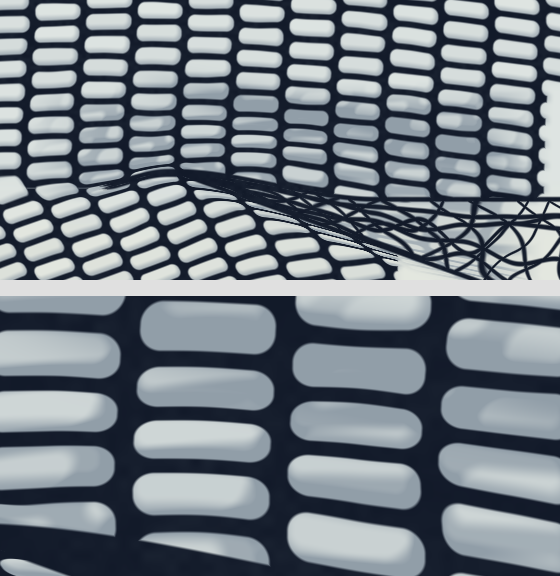
Top, the full canvas; bottom, a detail of the centre.
Reproduce this pattern procedurally as a WebGL 1 fragment shader.

```glsl
precision highp float;
// A dark knotted net of rounded, brick-staggered cells hanging over pale cloth.
// The cell grid is bent by a smooth warp; a fold gathers it into a fan of loose
// strands at the lower right. Offset copies of the net give the soft shadows.
uniform vec2 u_resolution;

#define PITCH vec2(0.1823, 0.0810)
#define GRID_ORIGIN vec2(0.117, 0.0783)
#define STRAND 0.0215
#define CORNER 0.026
#define LAST_COLUMN 10.18
#define FOLD_START 0.62
#define YARN vec3(0.07, 0.10, 0.16)
#define YARN_LIGHT vec3(0.18, 0.22, 0.27)
#define CLOTH vec3(0.87, 0.895, 0.885)
#define SHADE vec3(0.57, 0.62, 0.66)

float hash(vec2 p) {
  vec3 h = fract(vec3(p.xyx) * 0.1031);
  h += dot(h, h.yzx + 33.33);
  return fract((h.x + h.y) * h.z);
}

float noise(vec2 p) {
  vec2 i = floor(p), f = fract(p);
  f = f * f * (3.0 - 2.0 * f);
  return mix(mix(hash(i), hash(i + vec2(1.0, 0.0)), f.x),
             mix(hash(i + vec2(0.0, 1.0)), hash(i + vec2(1.0, 1.0)), f.x), f.y);
}

// Upper and lower edge of the gathered fold, measured downwards
float foldTop(float x) {
  return 0.672 - 0.06 * smoothstep(0.3, 0.6, x) + 0.10 * smoothstep(FOLD_START, 1.35, x);
}

float foldBottom(float x) {
  return 0.672 - 0.06 * smoothstep(0.3, 0.6, x) + 0.36 * max(x - FOLD_START, 0.0);
}

// Bend the plane into grid coordinates: sag, squeeze above the fold, tilt below
vec2 gridCoord(vec2 q) {
  float below = smoothstep(-0.06, 0.06, q.y - foldBottom(q.x));
  float middle = (q.x - 0.9) / 0.35;
  float sag = 0.0526 * (q.x - 0.469) * (q.x - 0.469);
  float squeeze = 0.05 * exp(-middle * middle) * smoothstep(0.38, 0.6, q.y);
  float drift = 0.55 * below * (q.y - 0.60) - 0.03 * smoothstep(0.0, 0.55, q.y);
  vec2 bent = vec2(q.x - drift, q.y - sag + squeeze + 0.3 * (q.x - 0.16) * below);
  bent += 0.007 * (vec2(noise(q * 11.0), noise(q * 11.0 + 40.0)) - 0.5);
  vec2 g = (bent - GRID_ORIGIN) / PITCH;
  g.y += 0.5 * mod(floor(g.x), 2.0);
  return g;
}

// Distance to the strands: negative on yarn, positive inside a hole
float netDistance(vec2 g) {
  vec2 local = abs(fract(g) - 0.5) * PITCH;
  vec2 d = local - 0.5 * (PITCH - STRAND) + CORNER;
  return CORNER - length(max(d, 0.0)) - min(max(d.x, d.y), 0.0);
}

// Loose strands: a wavering fan crossed by two families of diagonals
float tangleDistance(vec2 q) {
  float top = foldTop(q.x);
  float width = max(foldBottom(q.x) - top, 0.0);
  float s = (q.y - top) / max(width, 0.02);
  float d = 1.0;
  for (int i = 0; i < 7; i++) {
    float t = float(i) / 6.0;
    float waver = (noise(vec2(q.x * 6.0, float(i) * 7.0)) - 0.5) * 2.0 * t * (1.0 - t);
    d = min(d, abs(q.y - top - width * (t + waver)) - 0.0085);
  }
  for (int j = 0; j < 2; j++) {
    float lean = float(j) * 3.6 - 1.8;
    float c = q.x * 7.0 + lean * s + 1.3 * noise(q * 6.0 + float(j) * 19.0);
    float across = abs(fract(c) - 0.5) / length(vec2(7.0, lean / max(width, 0.02)));
    d = min(d, max(across - 0.007, max(-s, s - 1.0) * max(width, 0.02)));
  }
  return d + 0.03 * (1.0 - smoothstep(0.25, 0.42, q.x));
}

void main() {
  float pixel = 1.0 / u_resolution.y;
  vec2 q = gl_FragCoord.xy * pixel;
  q.y = 1.0 - q.y;
  vec2 g = gridCoord(q);
  float top = foldTop(q.x), bottom = foldBottom(q.x);

  // Trim the net at the fold, the lower end and the fringed right edge
  float cut = min(q.y - top, bottom - q.y);
  cut = max(cut, min(q.y - bottom, q.x - 1.42));
  cut = max(cut, min((g.x - LAST_COLUMN) * PITCH.x, q.y - 0.3));
  float ink = min(max(-netDistance(g) * -1.0, cut), tangleDistance(q));

  // Close shadow, wider cast shadow and the grey band across the middle
  float covered = 1.0 - smoothstep(-0.02, 0.03, cut);
  float nearShadow = 1.0 - smoothstep(-0.008, 0.017, netDistance(gridCoord(q + vec2(0.007, 0.008))));
  vec2 farPoint = vec2(q.x + 0.35 * q.y, q.y + 0.12 * q.x) * 0.85;
  float farShadow = 1.0 - smoothstep(-0.005, 0.012, netDistance(gridCoord(farPoint)));
  float middle = smoothstep(0.28, 0.42, q.y) * (1.0 - smoothstep(-0.02, 0.06, q.y - bottom));
  middle *= smoothstep(0.05, 0.4, q.x) * (1.0 - smoothstep(1.75, 1.95, q.x));
  float bandOffset = (q.y - 0.37 - 0.20 * (q.x - 0.9)) / 0.055;
  float band = exp(-bandOffset * bandOffset) * smoothstep(0.4, 0.9, q.x);
  band *= 1.0 - smoothstep(1.7, 1.85, q.x);
  float shade = 0.6 * nearShadow * covered + 0.55 * farShadow * middle;
  shade += band * (0.4 + 0.5 * noise(q * 9.0)) + 0.2 * middle;
  shade += 0.12 * hash(floor(g)) * covered;

  vec3 cloth = CLOTH + vec3(0.02, 0.01, -0.01) * smoothstep(0.6, 0.9, q.y);
  vec3 color = mix(cloth, SHADE, clamp(shade, 0.0, 1.0));
  vec3 yarn = mix(YARN, YARN_LIGHT, 0.35 * noise(q * 70.0) * noise(q * 9.0));
  float soft = pixel + 0.001;
  color = mix(yarn, color, smoothstep(-soft, soft, ink));
  gl_FragColor = vec4(color, 1.0);
}
```
